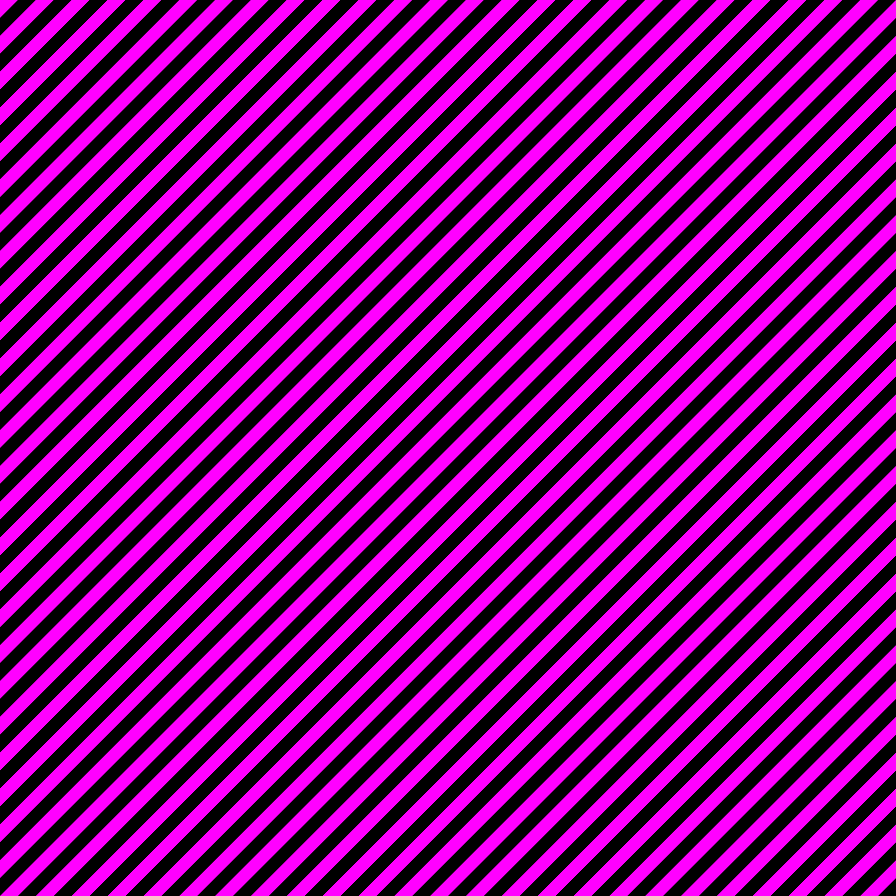
This pattern is drawn by a WebGL 2 fragment shader. Its source:

```glsl
#version 300 es
precision highp float;
// Even diagonal stripes in magenta and black, rising to the right.
// A periodic distance along x - y gives 25 whole repeats each way,
// so the stripes continue across every edge.

uniform vec2 u_resolution;
out vec4 fragColor;

// Signed distance to the stripe edge, in repeats: positive in the second half
float stripeDistance(float phase) {
    return abs(fract(phase + 0.25) - 0.5) - 0.25;
}

void main() {
    vec2 uv = gl_FragCoord.xy / u_resolution;
    float repeats = 25.0;

    // Stripes along the rising diagonal
    float edge = stripeDistance(repeats * (uv.x - uv.y) + 0.5);

    // Edge softness of about one pixel, measured in repeats
    float softness = 0.5 * repeats / min(u_resolution.x, u_resolution.y);
    float stripe = smoothstep(-softness, softness, edge);

    vec3 black = vec3(0.0);
    vec3 magenta = vec3(1.0, 0.0, 1.0);
    fragColor = vec4(mix(black, magenta, stripe), 1.0);
}
```
